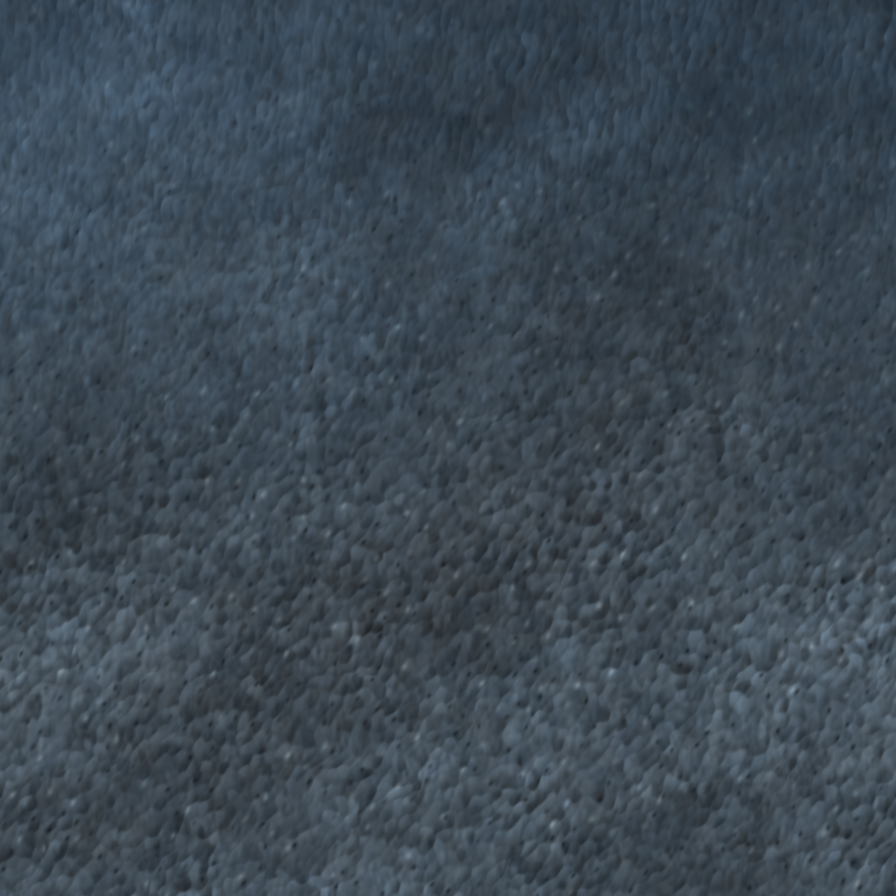
Write a Shadertoy shader that draws this texture.

```glsl
// Weathered blue-grey asphalt: short slanted chips over broad soft stains.
// Jittered cells give each chip its own tone and lit side; they are fine and
// upright at the top, coarser below, with scattered pale flecks and dark pits.

const vec3 COLD_BLUE  = vec3(0.212, 0.273, 0.330);
const vec3 STONE_GREY = vec3(0.252, 0.296, 0.332);
const vec3 WARM_STAIN = vec3(0.216, 0.242, 0.266);
const vec3 FLECK_TINT = vec3(0.150, 0.160, 0.160);
const vec2 COARSE_FREQ = vec2(72.0, 112.0);  // along, across the grain
const vec2 FINE_FREQ   = vec2(66.0, 150.0);
const float COARSE_ANGLE = 1.02;
const float FINE_ANGLE   = 1.42;
const float COARSE_TONE = 0.50;
const float FINE_TONE   = 0.30;
const float DUST_TONE   = 0.20;
const float CHIP_TILT   = 0.50;
const float CHIP_EDGE   = 7.0;
const float FLECK_FREQ  = 34.0;
const float PIT_FREQ    = 46.0;

float hash(vec2 p) {
    vec3 q = fract(vec3(p.xyx) * 0.1031);
    q += dot(q, q.yzx + 33.33);
    return fract((q.x + q.y) * q.z);
}

float noise(vec2 p) {
    vec2 i = floor(p), f = fract(p);
    f = f * f * (3.0 - 2.0 * f);
    return mix(mix(hash(i), hash(i + vec2(1, 0)), f.x),
               mix(hash(i + vec2(0, 1)), hash(i + vec2(1, 1)), f.x), f.y);
}

float fbm(vec2 p) {
    float sum = 0.0, gain = 0.5;
    for (int k = 0; k < 4; k++) {
        sum += gain * noise(p);
        p = mat2(0.8, 0.6, -0.6, 0.8) * p * 2.03 + 17.3;
        gain *= 0.5;
    }
    return sum / 0.9375;
}

// Coordinates along (x) and across (y) a direction
vec2 alongAxis(vec2 p, float angle) {
    vec2 axis = vec2(cos(angle), sin(angle));
    return vec2(dot(p, axis), dot(p, vec2(-axis.y, axis.x)));
}

// Softly bounded cells, each with a random tone and a side lit from the left
float chips(vec2 p) {
    vec2 base = floor(p);
    float tone = 0.0, total = 0.0;
    for (int y = -1; y <= 1; y++)
    for (int x = -1; x <= 1; x++) {
        vec2 cell = base + vec2(x, y);
        vec2 d = p - cell - vec2(hash(cell + 3.7), hash(cell + 61.9));
        float weight = exp(-CHIP_EDGE * dot(d, d));
        float tilt = CHIP_TILT * dot(d, vec2(0.35, 0.9));
        tone += weight * (hash(cell + 127.1) - 0.5 + tilt);
        total += weight;
    }
    return tone / (total + 0.02);
}

float pool(vec2 p, vec2 centre, vec2 size) {
    vec2 d = alongAxis(p - centre, 0.6) / size;
    return exp(-dot(d, d));
}

// Sparse small ellipses, at most one per cell
float flecks(vec2 p, float share) {
    vec2 cell = floor(p), f = fract(p);
    vec2 centre = 0.35 + 0.3 * vec2(hash(cell + 5.1), hash(cell + 9.7));
    vec2 d = (f - centre) / vec2(0.17, 0.10);
    return exp(-dot(d, d)) * smoothstep(1.0 - share, 1.0, hash(cell + 71.3));
}

void mainImage(out vec4 fragColor, in vec2 fragCoord) {
    vec2 uv = fragCoord / iResolution.xy;
    float far = smoothstep(0.35, 1.0, uv.y + 0.16 * (noise(uv * 4.0) - 0.5));

    // Broad stains drifting up to the right
    vec2 drift = alongAxis(uv, 0.6);
    float cloud = fbm(drift * vec2(3.2, 6.5) + 3.0) - 0.5;
    float mottle = fbm(drift * vec2(13.0, 20.0) + 8.0) - 0.5;
    float glow = pool(uv, vec2(0.06, 0.84), vec2(0.28, 0.16))
               + 0.7 * pool(uv, vec2(0.86, 0.24), vec2(0.34, 0.12))
               + 0.5 * pool(uv, vec2(0.08, 0.28), vec2(0.22, 0.12))
               + 0.4 * pool(uv, vec2(0.72, 0.84), vec2(0.24, 0.10));
    float stain = pool(uv, vec2(0.46, 0.34), vec2(0.48, 0.13));
    float shade = pool(uv, vec2(0.96, 0.98), vec2(0.40, 0.16));

    vec3 color = mix(STONE_GREY, COLD_BLUE, far);
    color = mix(color, WARM_STAIN, clamp(0.75 * stain - 0.7 * cloud, 0.0, 0.85));
    color *= 0.98 + 0.18 * glow - 0.13 * shade + 0.34 * cloud + 0.30 * mottle;

    // Chips and dust, with a slight warp to break up the lattice
    vec2 warp = 0.006 * vec2(noise(uv * 31.0), noise(uv * 31.0 + 57.0));
    vec2 coarse = alongAxis(uv + warp, COARSE_ANGLE);
    vec2 fine = alongAxis(uv + warp, FINE_ANGLE);
    float grain = mix(COARSE_TONE * chips(coarse * COARSE_FREQ + 200.0),
                      FINE_TONE * chips(fine * FINE_FREQ + 300.0), far);
    grain *= 0.65 + 0.7 * noise(uv * 17.0 + 23.0);
    float dust = noise(fine * vec2(120.0, 230.0) + 400.0) - 0.5;
    color *= 1.0 + grain + DUST_TONE * (1.0 - 0.4 * far) * dust;

    // Faint colour shifts, then dark pits and pale flecks
    float hue = noise(coarse * vec2(45.0, 70.0) + 90.0) - 0.5;
    color += hue * vec3(0.016, 0.004, -0.010);
    float near = 1.0 - 0.6 * far;
    color *= 1.0 - 0.42 * near * flecks(coarse * PIT_FREQ + 150.0, 0.6);
    color += FLECK_TINT * near * flecks(coarse * FLECK_FREQ + 120.0, 0.45);

    fragColor = vec4(clamp(color, 0.0, 1.0), 1.0);
}
```
